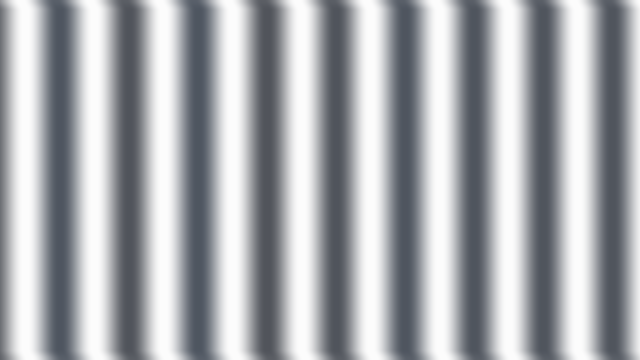
Give the GLSL for this pattern, as a Shadertoy shader.

```glsl
// Soft vertical bands alternating between slate grey and white.
// A repeated triangle wave is eased into a blurred stripe; each band gets
// a slight hashed tint, and its two ends bend sideways and fade a little.

float hash(float n) {
    n = fract(n * 0.1031);
    n *= n + 33.33;
    return fract(n * (n + n));
}

// Coverage of white: 0 at the centre of a dark band, 1 halfway to the next.
float softStripe(float phase) {
    float wave = 2.0 * abs(fract(phase) - 0.5);
    return smoothstep(0.046, 0.935, wave);
}

// Slate with a small drift between warm and cool for each band.
vec3 slate(float band) {
    float cool = hash(band + 7.0) - 0.5;
    return vec3(0.312, 0.332, 0.366) + cool * vec3(-0.012, 0.008, 0.028);
}

void mainImage(out vec4 fragColor, in vec2 fragCoord) {
    vec2 uv = fragCoord / iResolution.xy;

    // Band ends: bend left at the top, right at the bottom
    float ending = 1.0 - smoothstep(0.0, 0.03, min(uv.y, 1.0 - uv.y));
    float bend = 0.06 * ending * sign(uv.y - 0.5);

    // Repeats across, with dark centres at half phases
    float phase = (uv.x - 0.0938) / 0.1079 + 0.5 + bend;
    float white = softStripe(phase);
    white = mix(white, 1.0, 0.06 * ending);

    vec3 color = mix(slate(floor(phase)), vec3(0.988), white);
    fragColor = vec4(color, 1.0);
}
```
